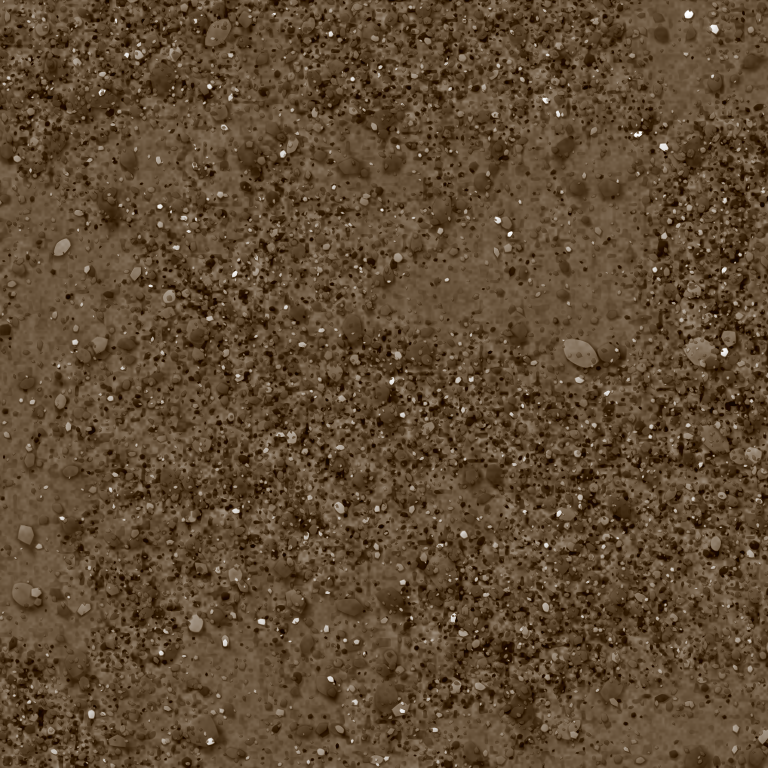
Give the GLSL for this texture, as a three.js fragment shader.

```glsl
// Gritty brown soil scattered with pebbles, pale stone chips and dark pits.
varying vec2 vUv;

const float MUD_TONE = 0.425;
const float EDGE_WIDTH = 0.0013;
const vec2 SHADOW_DIR = vec2(0.5, -0.85);

float hash(vec2 p) {
  return fract(sin(dot(p, vec2(127.1, 311.7))) * 43758.5);
}

vec2 hash2(vec2 p) {
  return vec2(hash(p), hash(p + 41.37));
}

float noise(vec2 p) {
  vec2 cell = floor(p);
  vec2 f = fract(p);
  f = f * f * (3.0 - 2.0 * f);
  float low = mix(hash(cell), hash(cell + vec2(1.0, 0.0)), f.x);
  float high = mix(hash(cell + vec2(0.0, 1.0)), hash(cell + vec2(1.0)), f.x);
  return mix(low, high, f.y);
}

// Patches of coarse grit (1) between smoother mud (0).
float roughness(vec2 uv) {
  float patches = 0.6 * noise(uv * 7.0 + 3.7) + 0.4 * noise(uv * 19.0 + 8.2);
  return smoothstep(0.25, 0.75, patches);
}

// Distance to a stone outline: an ellipse blended with a random polygon.
float stoneDistance(vec2 p, float radius, vec2 key) {
  float angle = 6.2832 * hash(key + 5.3);
  float c = cos(angle);
  float s = sin(angle);
  vec2 q = mat2(c, -s, s, c) * p;
  q.y *= mix(1.0, 1.7, hash(key + 7.9));
  float facets = -1.0;
  for (int i = 0; i < 5; i++) {
    float k = float(i);
    float a = 1.2566 * (k + 0.6 * hash(key + 11.3 + k * 2.17));
    float reach = mix(0.0, 0.25, hash(key + 23.7 + k * 1.91)) * radius;
    facets = max(facets, dot(q, vec2(cos(a), sin(a))) + reach);
  }
  return mix(length(q), facets, mix(0.3, 0.85, hash(key + 9.1))) - radius;
}

// Lays one size of stones over the tone; grit sets how far they cluster.
float scatter(float tone, vec2 uv, float cells, float share, vec2 tones,
              float grit, float shadow, float seed) {
  vec2 g = uv * cells;
  float edge = EDGE_WIDTH * cells;
  for (int j = -1; j <= 1; j++) {
    for (int i = -1; i <= 1; i++) {
      vec2 id = floor(g) + vec2(float(i), float(j));
      vec2 key = id + seed;
      float chance = share * mix(1.0, 2.0 * roughness(id / cells), grit);
      if (hash(key) < chance) {
        vec2 p = g - id - mix(vec2(0.15), vec2(0.85), hash2(key + 3.1));
        float size = hash(key + 13.7);
        float radius = mix(0.17, 0.42, size * size);
        float d = stoneDistance(p, radius, key);

        // Soft contact shadow towards the lower right.
        float shade = d - 0.3 * dot(p, SHADOW_DIR);
        tone *= 1.0 - shadow * smoothstep(0.14, -0.04, shade);

        // Mostly earthy stones, few pale ones, lit from the upper left.
        float body = mix(tones.x, tones.y, pow(hash(key + 17.9), 3.5));
        body += 0.09 * (hash(key + 29.3) - 0.5);
        body -= 0.07 * dot(p, SHADOW_DIR) / radius;
        body += 0.09 * (noise(uv * 95.0 + seed) - 0.5);
        body += 0.05 * (noise(uv * 230.0 + seed) - 0.5);
        float cover = mix(0.65, 1.0, hash(key + 31.1));
        tone = mix(tone, body, cover * smoothstep(edge, -edge, d));
      }
    }
  }
  return tone;
}

// Mud with fine speckle, and crumbs and pits where it is rough.
float groundTone(vec2 uv, float rough) {
  float fine = noise(uv * 250.0);
  float medium = noise(uv * 120.0 + 31.0);
  float broad = noise(uv * 38.0 + 57.0);
  float speckle = 0.4 * fine + 0.35 * medium + 0.25 * broad - 0.5;
  float tone = MUD_TONE + speckle * mix(0.16, 0.5, rough);
  float pits = smoothstep(0.58, 0.85, noise(uv * 150.0 + 83.0));
  return tone - pits * mix(0.05, 0.24, rough);
}

// Sepia ramp: warm browns that fade to cream in the lights.
vec3 earthColour(float tone) {
  float warmth = 1.0 - smoothstep(0.4, 1.0, tone);
  vec3 colour = vec3(tone) - vec3(0.0, 0.082, 0.175) * warmth;
  return clamp(colour, vec3(0.07, 0.025, 0.004), vec3(1.0));
}

void main() {
  float tone = groundTone(vUv, roughness(vUv));

  // Dark hollows, then stones from large to tiny.
  tone = scatter(tone, vUv, 46.0, 0.20, vec2(0.15, 0.33), 0.9, 0.25, 11.3);
  tone = scatter(tone, vUv, 110.0, 0.26, vec2(0.11, 0.33), 0.9, 0.2, 23.6);
  tone = scatter(tone, vUv, 17.0, 0.30, vec2(0.32, 0.60), 0.2, 0.38, 37.2);
  tone = scatter(tone, vUv, 33.0, 0.36, vec2(0.34, 0.72), 0.4, 0.36, 53.8);
  tone = scatter(tone, vUv, 64.0, 0.38, vec2(0.35, 0.98), 0.5, 0.32, 71.4);
  tone = scatter(tone, vUv, 125.0, 0.36, vec2(0.36, 0.85), 0.7, 0.28, 97.1);

  gl_FragColor = vec4(earthColour(tone), 1.0);
}
```
